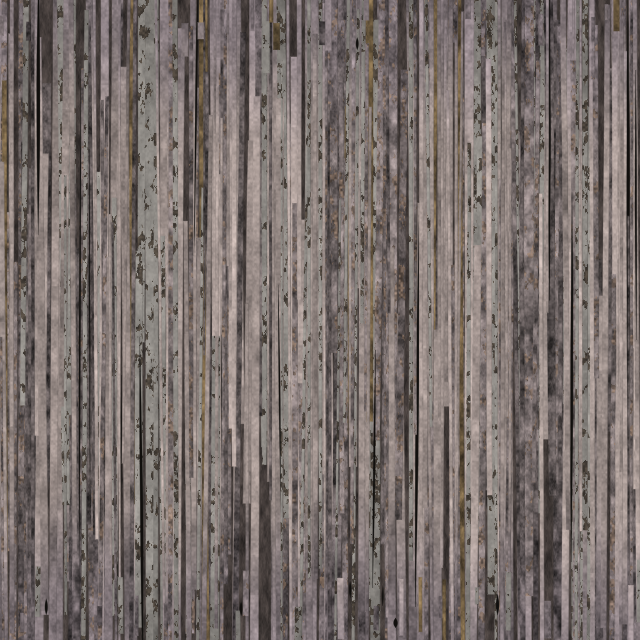
Write a Shadertoy shader that draws this texture.

```glsl
// Draws overlapping vertical slivers of weathered stone and bark with dark gaps.

const vec3 GAP_BLACK  = vec3(0.065, 0.06, 0.052);
const vec3 UNDERLAY   = vec3(0.27, 0.24, 0.23);
const vec3 STONE_TINT = vec3(1.00, 0.915, 0.885);
const vec3 DUSK_TINT  = vec3(0.99, 0.905, 0.935);
const vec3 LICHEN     = vec3(0.565, 0.55, 0.53);
const vec3 BARK       = vec3(0.20, 0.17, 0.14);
const vec3 RUST       = vec3(0.48, 0.39, 0.32);
const vec3 OCHRE      = vec3(0.49, 0.41, 0.29);

float hash(vec2 p) {
    vec3 q = fract(vec3(p.xyx) * 0.1031);
    q += dot(q, q.yzx + 33.33);
    return fract((q.x + q.y) * q.z);
}

float noise(vec2 p) {
    vec2 cell = floor(p), f = fract(p);
    f = f * f * (3.0 - 2.0 * f);
    float low = mix(hash(cell), hash(cell + vec2(1, 0)), f.x);
    float high = mix(hash(cell + vec2(0, 1)), hash(cell + vec2(1, 1)), f.x);
    return mix(low, high, f.y);
}

float fbm(vec2 p) {
    float sum = 0.0, gain = 0.5, total = 0.0;
    for (int i = 0; i < 4; i++) {
        sum += gain * noise(p);
        total += gain;
        p = p * 2.07 + 17.3;
        gain *= 0.65;
    }
    return sum / total;
}

// Mottled surface of one strip; kind selects the material.
vec3 stripColor(vec2 p, float kind, float seed) {
    vec2 q = p + seed * vec2(37.0, 53.0);
    float border = smoothstep(0.27, 0.5, abs(p.y - 0.5 + 0.1 * (seed - 0.5)));
    float mottle = fbm(q * vec2(65.0, 42.0)) - 0.5;
    float grain = noise(q * 270.0) - 0.5;
    float drift = noise(vec2(seed * 91.0, p.y * 7.0)) - 0.5;
    float block = hash(vec2(floor(q.y * 16.0), floor(seed * 311.0))) - 0.5;
    float spots = smoothstep(0.57, 0.65, fbm(q * vec2(90.0, 55.0) + 9.0));
    float shade = 0.16 * drift + 0.05 * block + 0.09 * grain;
    vec3 tint = mix(STONE_TINT, DUSK_TINT, border);

    if (kind < 0.46) {
        float value = mix(0.55, 0.69, seed) + shade + 0.28 * mottle - 0.12 * border;
        return tint * value;
    }
    if (kind < 0.81) {
        float value = mix(0.32, 0.49, seed) + shade + 0.60 * mottle - 0.02 * border;
        vec3 rock = mix(tint, DUSK_TINT, 0.4) * max(value, 0.12);
        return mix(rock, RUST * (0.95 + grain), spots * step(0.55, seed) * 0.6);
    }
    if (kind < 0.965) {
        vec3 pale = LICHEN * (1.0 + shade + 0.35 * mottle - 0.12 * border);
        return mix(pale, BARK * (1.1 + grain), spots * 0.8);
    }
    return OCHRE * (0.9 + 1.2 * mottle + shade);
}

// Lays one layer of jittered, slightly leaning strips over the base colour.
vec3 stripLayer(vec3 base, vec2 uv, float count, float density,
                float darkShare, float shortness, float layer, float blur) {
    float column = floor(uv.x * count);
    for (int k = -1; k <= 1; k++) {
        float id = column + float(k);
        vec2 key = vec2(id + 20.0, layer * 31.0);
        if (hash(key) > density) continue;
        float seed = hash(key + 3.7);
        float lean = hash(key + 7.1) - 0.5;
        float kind = hash(key + 11.9);
        bool dark = hash(key + 15.3) < darkShare;

        // Long strips span the canvas; short ones gather at top and bottom.
        float place = hash(key + 19.7);
        float side = step(0.5, hash(key + 23.1));
        float middle = mix(0.5 + (place - 0.5) * 0.8,
                           mix(place * 0.08, 1.0 - place * 0.08, side), shortness);
        float reach = mix(mix(0.25, 0.70, hash(key + 27.7)),
                          mix(0.012, 0.05, seed), shortness);
        if (dark) reach *= 0.55;

        float center = (id + 0.5 + 0.5 * (hash(key + 31.3) - 0.5)) / count;
        center += lean * abs(lean) * 0.06 * (uv.y - 0.5);
        center += 0.0007 * (noise(vec2(uv.y * 9.0, seed * 80.0)) - 0.5);
        float along = abs(uv.y - middle) / reach;
        float halfWidth = mix(0.25, 0.54, hash(key + 35.9)) / count;
        halfWidth *= 1.0 + 0.7 * (place - 0.5) * (uv.y - 0.5);
        if (dark) halfWidth *= 0.6 * (1.0 - along * along);

        float inside = min(halfWidth - abs(uv.x - center), (1.0 - along) * reach);
        float cover = smoothstep(-blur, blur, inside);
        if (cover <= 0.0) continue;
        vec3 color = GAP_BLACK;
        if (!dark) {
            color = stripColor(vec2(uv.x - center, uv.y), kind, seed);
            float rim = smoothstep(0.0, 0.002, center + halfWidth - uv.x);
            color *= mix(0.86, 1.0, rim);
        }
        base = mix(base, color, cover);
    }
    return base;
}

void mainImage(out vec4 fragColor, in vec2 fragCoord) {
    vec2 uv = fragCoord / iResolution.xy;
    float blur = 0.8 / iResolution.y;
    vec3 color = UNDERLAY * (0.4 + 1.1 * fbm(uv * vec2(120.0, 40.0)));

    // Broad strips at the back, finer slivers in front.
    color = stripLayer(color, uv, 52.0, 1.00, 0.00, 0.0, 1.0, blur);
    color = stripLayer(color, uv, 66.0, 0.85, 0.03, 0.0, 2.0, blur);
    color = stripLayer(color, uv, 84.0, 0.70, 0.05, 0.0, 3.0, blur);
    color = stripLayer(color, uv, 125.0, 0.45, 0.14, 0.0, 4.0, blur);
    color = stripLayer(color, uv, 190.0, 0.30, 0.20, 0.0, 5.0, blur);
    color = stripLayer(color, uv, 100.0, 0.50, 0.10, 1.0, 6.0, blur);
    fragColor = vec4(clamp(color, 0.0, 1.0), 1.0);
}
```
